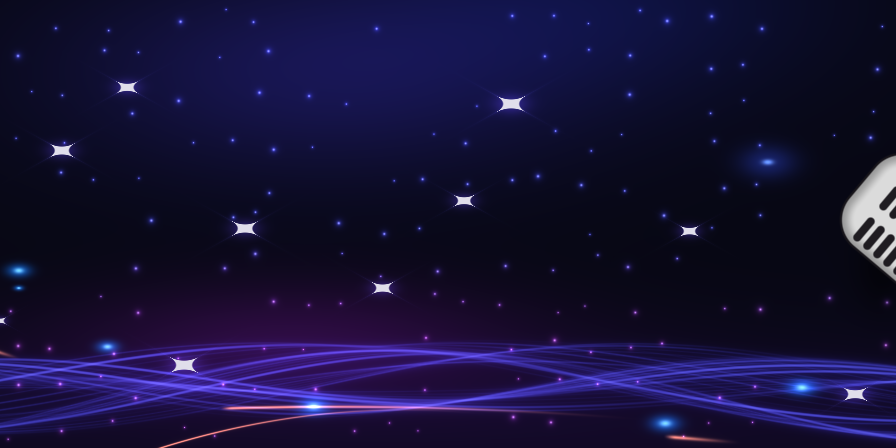
Give the GLSL for this background, as a Shadertoy shader.

```glsl
// Night stage: starry blue and violet sky, flowing light ribbons, a tilted microphone at the right.

float hash(vec2 p) {
    return fract(sin(dot(p, vec2(127.1, 311.7))) * 4375.85);
}

// Soft elliptical falloff, 1 at the centre
float glow(vec2 p, vec2 centre, vec2 radius) {
    vec2 q = (p - centre) / radius;
    return exp(-dot(q, q));
}

vec3 sky(vec2 p) {
    vec3 col = vec3(0.027, 0.028, 0.075);
    col += vec3(0.065, 0.055, 0.24) * glow(p, vec2(0.72, 0.84), vec2(0.6, 0.24));
    col += vec3(0.02, 0.035, 0.15) * glow(p, vec2(1.35, 1.0), vec2(0.5, 0.22));
    col += vec3(0.13, 0.015, 0.15) * glow(p, vec2(0.65, 0.24), vec2(0.5, 0.13));
    return col + vec3(0.05, 0.01, 0.09) * glow(p, vec2(1.0, 0.08), vec2(1.5, 0.18));
}

// One jittered speck per grid cell, blue above and magenta below
vec3 specks(vec2 p) {
    vec2 cell = floor(p * 11.0);
    vec2 jitter = vec2(hash(cell), hash(cell + 31.0));
    float d = length(fract(p * 11.0) - 0.2 - 0.6 * jitter) / 11.0;
    float size = mix(0.0012, 0.003, hash(cell + 57.0));
    float lit = step(hash(cell + 83.0), cell.x > 18.5 ? 0.25 : 0.6);
    vec3 tint = mix(vec3(0.5, 0.14, 0.62), vec3(0.22, 0.24, 0.85), smoothstep(0.25, 0.5, p.y));
    return lit * (tint * exp(-d / size / 1.6) + 0.35 * exp(-d * d / (size * size)));
}

// Flat four-pointed star with concave sides and faint diagonal rays
vec3 addStar(vec3 col, vec2 p, vec3 star, float px) {
    vec2 q = (p - star.xy) / star.z * vec2(1.0, 1.8);
    vec2 a = abs(vec2(q.x + q.y, q.x - q.y)) * 0.5;
    float edge = pow(a.x, 0.52) + pow(a.y, 0.52) - 1.0;
    float aa = px / star.z;
    col += vec3(0.14, 0.13, 0.36) * exp(-min(a.x, a.y) * 18.0 - max(a.x, a.y) * 1.1);
    col += vec3(0.12, 0.08, 0.3) * exp(-dot(q, q) * 0.8);
    return mix(col, vec3(0.88, 0.87, 0.92), smoothstep(aa, -aa, edge));
}

// Bundles of sine lines that spread and pinch along the way
vec3 ribbons(vec2 p, float px) {
    // base height, amplitude, frequency, phase
    vec4 waves[5] = vec4[](
        vec4(0.148, 0.080, 2.3, -0.4), vec4(0.130, 0.086, 2.2, -1.3),
        vec4(0.140, 0.050, 3.2, 2.2), vec4(0.118, 0.100, 2.6, -0.8),
        vec4(0.128, 0.022, 3.0, 1.5));
    vec3 col = vec3(0.0);
    for (int i = 0; i < 5; i++) {
        vec4 w = waves[i];
        for (int j = 0; j < 7; j++) {
            float t = float(j) / 6.0 - 0.5;
            float seed = hash(vec2(i, j));
            float angle = w.z * p.x + w.w + t * 0.75;
            float y = w.x + w.y * sin(angle) + t * 0.045 * cos(p.x * 2.0 + float(i));
            float d = abs(p.y - y) / length(vec2(1.0, w.y * w.z * cos(angle)));
            float strength = (0.15 + 0.85 * seed * seed) * (0.6 + 0.4 * sin(p.x * 4.0 + seed * 20.0));
            float width = 0.0008 + 0.0016 * seed;
            col += strength * vec3(0.32, 0.40, 0.90) * smoothstep(width + px, width - px, d);
            col += strength * vec3(0.09, 0.075, 0.24) * exp(-d * 150.0);
        }
    }
    // Crossings saturate softly towards periwinkle
    return vec3(0.58, 0.56, 0.88) * (1.0 - exp(-col * 1.15));
}

// Warm streak around height y, tapering between two x positions
vec3 streak(vec2 p, float y, float x0, float x1, float width) {
    float along = smoothstep(x0, x0 + 0.03, p.x) * (1.0 - smoothstep(x0, x1, p.x));
    float d = abs(p.y - y) / width;
    return along * vec3(0.9, 0.5, 0.36) * (exp(-d * d) + 0.15 * exp(-d * 0.6));
}

// Cyan flare with a pale core
vec3 flare(vec2 p, vec2 centre, float size) {
    return vec3(0.03, 0.33, 0.68) * glow(p, centre, size * vec2(1.3, 0.7))
         + vec3(0.4, 0.5, 0.35) * glow(p, centre, size * vec2(0.5, 0.28));
}

vec3 addMicrophone(vec3 col, vec2 p, float px) {
    vec2 q = vec2(dot(p, vec2(0.76, -0.64)), dot(p, vec2(0.64, 0.76))) - vec2(1.285, 1.683);
    float body = length(max(abs(q) - vec2(0.125, 0.045), 0.0)) - 0.075;
    col *= 1.0 - 0.5 * glow(p, vec2(1.97, 0.4), vec2(0.06, 0.09));
    col = mix(col, vec3(0.09, 0.08, 0.1), smoothstep(px, -px, body - 0.005));
    vec3 metal = vec3(0.86) - 0.25 * smoothstep(-0.03, 0.0, body);
    // Two rows of rounded slots
    float row = min(abs(q.y + 0.078), abs(q.y - 0.012));
    vec2 s = vec2(mod(q.x + 0.146, 0.029) - 0.0145, max(row - 0.023, 0.0));
    float slot = max(length(s) - 0.009, -0.146 - q.x);
    metal = mix(metal, vec3(0.12, 0.11, 0.13), smoothstep(px, -px, slot));
    return mix(col, metal, smoothstep(px, -px, body));
}

void mainImage(out vec4 fragColor, in vec2 fragCoord) {
    vec2 p = fragCoord / iResolution.y;
    p.x *= 2.0 * iResolution.y / iResolution.x;
    float px = 1.0 / iResolution.y;
    vec3 col = sky(p) + specks(p) + ribbons(p, px);

    col += streak(p, 0.092 - 0.06 * pow(abs(p.x - 0.75), 2.0), 0.49, 1.45, 0.003);
    col += streak(p, 0.085 - 0.29 * pow(abs(p.x - 0.9), 2.0), 0.33, 1.1, 0.002);
    col += streak(p, 0.025 - 0.08 * (p.x - 1.49), 1.48, 1.66, 0.004);
    col += streak(p, 0.213 - 0.3 * p.x, -0.04, 0.05, 0.004);

    // x, y, size
    vec3 flares[6] = vec3[](vec3(0.042, 0.396, 0.02), vec3(0.24, 0.226, 0.018), vec3(0.7, 0.093, 0.025),
        vec3(1.485, 0.055, 0.024), vec3(1.79, 0.135, 0.024), vec3(0.042, 0.357, 0.008));
    for (int i = 0; i < 6; i++) col += flare(p, flares[i].xy, flares[i].z);
    col += vec3(0.06, 0.1, 0.32) * glow(p, vec2(1.714, 0.638), vec2(0.06, 0.035));
    col += vec3(0.35, 0.5, 0.7) * glow(p, vec2(1.714, 0.638), vec2(0.012, 0.006));

    vec3 stars[10] = vec3[](vec3(0.284, 0.805, 0.027), vec3(0.138, 0.664, 0.03), vec3(1.141, 0.768, 0.034),
        vec3(1.036, 0.552, 0.026), vec3(0.547, 0.49, 0.031), vec3(0.854, 0.357, 0.027), vec3(0.411, 0.185, 0.034),
        vec3(1.539, 0.484, 0.024), vec3(1.909, 0.12, 0.03), vec3(0.0, 0.284, 0.016));
    for (int i = 0; i < 10; i++) col = addStar(col, p, stars[i], px);
    fragColor = vec4(addMicrophone(col, p, px), 1.0);
}
```
